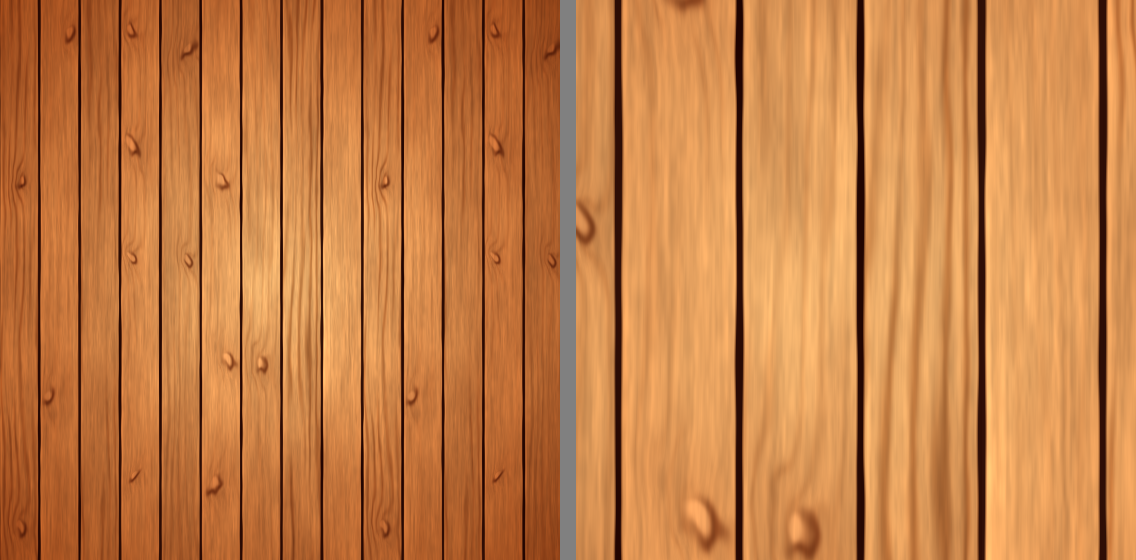
Left, the full canvas; right, a detail of the centre.
Reproduce this texture procedurally as a WebGL 2 fragment shader.

```glsl
#version 300 es
precision highp float;

uniform vec2 u_resolution;
out vec4 outColor;

// Layout, in canvas units
const float PLANK_WIDTH = 0.0721;
const float FIRST_EDGE = -0.002;
const float SEAM_HALF = 0.0017;
const float SEAM_WOBBLE = 0.0005;
const float CYCLE = 9.0;          // planks before the sequence starts again
const int KNOT_SLOTS = 5;

// Light falloff from the centre
const vec2 LIGHT_CENTRE = vec2(0.5, 0.5);
const float FALLOFF = 1.35;

const vec3 EDGE_WOOD = vec3(0.57, 0.255, 0.085);
const vec3 MID_WOOD = vec3(0.755, 0.455, 0.235);
const vec3 BRIGHT_WOOD = vec3(0.93, 0.69, 0.425);
const vec3 GRAIN_TINT = vec3(0.76, 0.62, 0.48);
const vec3 KNOT_TINT = vec3(0.56, 0.38, 0.26);
const vec3 CORE_TINT = vec3(1.13, 1.16, 1.22);
const vec3 SEAM_BROWN = vec3(0.34, 0.15, 0.05);
const vec3 SEAM_DARK = vec3(0.12, 0.01, 0.0);

// Character of each plank in the cycle
const float GRAIN[9] = float[9](0.9, 0.2, 0.8, 0.35, 0.4, 0.3, 0.4, 1.0, 0.15);
const float KNOTTY[9] = float[9](0.25, 0.4, 0.0, 0.8, 0.5, 0.5, 0.5, 0.1, 0.25);

float hash(vec2 p) {
    vec3 q = fract(p.xyx * vec3(0.1031, 0.103, 0.0973));
    q += dot(q, q.yzx + 33.33);
    return fract((q.x + q.y) * q.z);
}

float noise(vec2 p) {
    vec2 i = floor(p), f = fract(p);
    f = f * f * (3.0 - 2.0 * f);
    return mix(mix(hash(i), hash(i + vec2(1, 0)), f.x),
               mix(hash(i + vec2(0, 1)), hash(i + vec2(1, 1)), f.x), f.y);
}

float fbm(vec2 p) {
    float sum = 0.0, amp = 0.5;
    for (int i = 0; i < 4; i++) {
        sum += amp * noise(p);
        p = p * 2.03 + 17.0;
        amp *= 0.5;
    }
    return sum / 0.9375;
}

// Returns grain bend, dark rim, pale core and surrounding stain
vec4 knots(vec2 p, float kind) {
    vec4 result = vec4(0.0);
    for (int i = 0; i < KNOT_SLOTS; i++) {
        vec2 seed = vec2(kind * 7.0 + 3.0, float(i) * 13.0 + 5.0);
        float present = step(hash(seed), KNOTTY[int(kind)]);
        float size = mix(0.6, 1.1, hash(seed + 1.7));
        float height = (float(i) + mix(0.2, 0.8, hash(seed + 4.1))) / float(KNOT_SLOTS);
        vec2 d = p - vec2((hash(seed + 8.3) - 0.5) * 0.6, height);
        d.x += d.y * mix(-7.0, 7.0, hash(seed + 2.9));
        d /= vec2(0.2, 0.024) * size;
        d += 0.5 * (vec2(noise(p * vec2(7, 60)), noise(p * vec2(9, 50) + 9.0)) - 0.5);
        float r = length(d);
        float rim = exp(-pow((r - 0.65) / 0.25, 2.0)) * smoothstep(-0.9, 0.8, d.x - d.y);
        float core = 1.0 - smoothstep(0.3, 0.6, r);
        result += present * vec4(exp(-r * r * 0.3), rim, core, exp(-r * r * 0.16));
    }
    return result;
}

vec3 woodColor(vec2 p, float kind) {
    float strength = GRAIN[int(kind)];
    vec2 q = p + vec2(kind * 19.0, kind * 5.3);
    vec4 knot = knots(p, kind);

    // Growth rings stretched along the plank and bent around knots
    float bend = 2.6 * fbm(q * vec2(1.6, 2.8)) + 1.5 * knot.x;
    float rings = 0.5 + 0.5 * sin(6.2832 * (p.x * 5.0 + bend));
    rings = pow(rings, 2.5) * smoothstep(0.2, 0.7, noise(q * vec2(4, 6) + 31.0));
    float fibres = fbm(q * vec2(22.0, 14.0) + bend);
    float flecks = noise(q * vec2(38.0, 75.0));
    float clouds = fbm(q * vec2(1.8, 8.0) + 50.0);

    vec3 tint = mix(vec3(1.03), GRAIN_TINT, 0.75 * strength * rings);
    tint *= 1.0 + 0.24 * (fibres - 0.5) + 0.07 * (flecks - 0.5);
    tint *= 1.0 + vec3(0.18, 0.25, 0.3) * (clouds - 0.5);
    tint *= mix(vec3(1.0), vec3(0.88, 0.8, 0.74), min(knot.w, 1.0) * clouds);
    tint *= mix(vec3(1.0), KNOT_TINT, min(knot.y, 1.0) * 0.85);
    tint *= mix(vec3(1.0), CORE_TINT, min(knot.z, 1.0));
    return tint * mix(0.96, 1.04, hash(vec2(kind, 61.0)));
}

void main() {
    vec2 uv = gl_FragCoord.xy / u_resolution;
    float pixel = 1.0 / min(u_resolution.x, u_resolution.y);

    // Plank index and position across the plank
    float across = (uv.x - FIRST_EDGE) / PLANK_WIDTH;
    float kind = mod(floor(across), CYCLE);
    vec2 p = vec2(fract(across) - 0.5, uv.y);

    // Warm pool of light
    float tone = clamp(1.0 - FALLOFF * length(uv - LIGHT_CENTRE), 0.0, 1.0);
    vec3 light = mix(EDGE_WOOD, MID_WOOD, min(tone * 2.0, 1.0));
    light = mix(light, BRIGHT_WOOD, max(tone * 2.0 - 1.0, 0.0));
    vec3 color = light * woodColor(p, kind);

    // Uneven dark seams with worn brown edges
    float seam = floor(across + 0.5);
    float offset = (across - seam) * PLANK_WIDTH;
    float wobble = noise(vec2(seam * 11.0, uv.y * 38.0)) - 0.5;
    float d = abs(offset + SEAM_WOBBLE * wobble);
    float halfWidth = SEAM_HALF * (0.85 + 0.5 * noise(vec2(seam * 7.0 + 3.0, uv.y * 22.0)));
    float worn = mix(0.8, 1.0, noise(vec2(seam * 5.0, uv.y * 6.0)));
    color *= 1.0 + 0.08 * exp(-pow((offset - 0.0045) / 0.0015, 2.0));
    color = mix(color, SEAM_BROWN, 0.7 * (1.0 - smoothstep(halfWidth, halfWidth + 0.0014, d)));
    float gap = 1.0 - smoothstep(halfWidth - 0.6 * pixel, halfWidth + 0.6 * pixel, d);
    color = mix(color, SEAM_DARK, gap * worn);

    outColor = vec4(clamp(color, 0.0, 1.0), 1.0);
}
```
